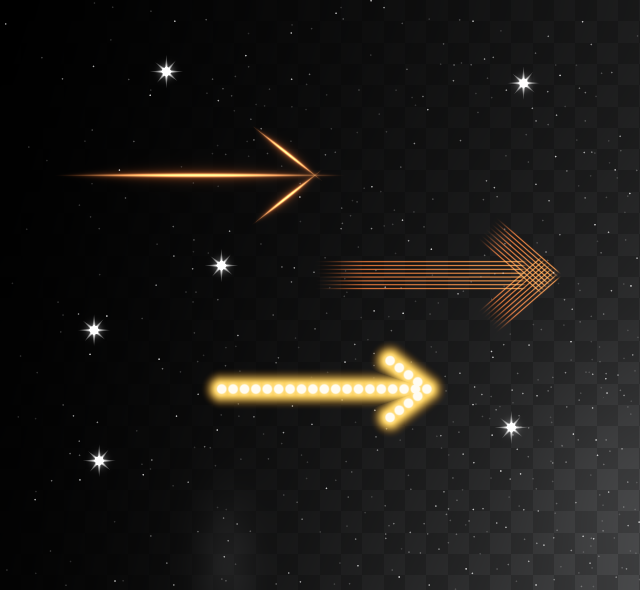
Give the GLSL for this background, as a WebGL 1 fragment shader.

```glsl
precision highp float;
// Three glowing arrows and white sparkles over a dark, dusty checkerboard.
uniform vec2 u_resolution;

#define CHECK_SIZE 0.0333
#define CHECK_CONTRAST 0.1
#define DUST_CELL 0.023
#define BAR_SPACING 0.006
#define BAR_WIDTH 0.0011
#define BEAD_RADIUS 0.0074
#define NEON_REACH 0.034
#define EMBER vec3(0.80, 0.36, 0.13)
#define HOT vec3(1.0, 0.86, 0.58)
#define GOLD vec3(1.0, 0.83, 0.38)
#define AMBER vec3(0.50, 0.31, 0.07)

float hash(vec2 p) {
  return fract(sin(dot(p, vec2(127.1, 311.7))) * 43758.5453);
}

vec3 screen(vec3 base, vec3 light) {
  return 1.0 - (1.0 - base) * (1.0 - clamp(light, 0.0, 1.0));
}

// Offset expressed along and across a unit direction.
vec2 alongAcross(vec2 d, vec2 dir) {
  return vec2(dot(d, dir), dir.x * d.y - dir.y * d.x);
}

// Dark gradient, checks and soft haze; y runs downward in "down".
vec3 backdrop(vec2 p, float top) {
  float down = 1.0 - p.y / top;
  float shade = pow(p.x, 1.4) * (0.105 + 0.13 * pow(down, 1.5)) + 0.012 * down;
  vec2 cell = floor(vec2(p.x, top - p.y) / CHECK_SIZE);
  shade *= 1.0 + CHECK_CONTRAST * (1.0 - 2.0 * mod(cell.x + cell.y, 2.0));
  vec2 plume = (p - vec2(0.355, 0.04)) / vec2(0.045, 0.10);
  vec2 haze = (p - vec2(0.97, 0.17)) / vec2(0.14, 0.17);
  shade += 0.06 * exp(-dot(plume, plume)) + 0.04 * exp(-dot(haze, haze));
  return shade * vec3(0.99, 1.0, 1.02);
}

// Fine specks, denser toward the lower right.
float dust(vec2 p, float top) {
  float sum = 0.0;
  for (int i = 0; i < 2; i++) {
    vec2 g = p / DUST_CELL + float(i) * vec2(17.4, 31.7);
    vec2 id = floor(g);
    vec2 spot = 0.15 + 0.7 * vec2(hash(id + 3.1), hash(id + 8.7));
    float r = length(fract(g) - spot) * DUST_CELL;
    float chance = 0.04 + 0.32 * p.x * (1.25 - p.y / top);
    float seed = hash(id + 21.3);
    float bright = 0.15 + 0.65 * pow(hash(id + 5.9), 3.0);
    sum += step(seed, chance) * bright * (1.0 - smoothstep(0.0004, 0.0021, r));
  }
  return sum;
}

// Eight tapered rays with a bright core.
float sparkle(vec2 d) {
  float r = length(d);
  float light = 0.45 * exp(-r * r / 0.00011) + 1.0 - smoothstep(0.003, 0.0085, r);
  for (int i = 0; i < 4; i++) {
    float k = float(i);
    float angle = k * 0.7854 + 0.08 * mod(k, 2.0);
    vec2 q = abs(alongAcross(d, vec2(cos(angle), sin(angle))));
    float taper = max(1.0 - q.x / mix(0.026, 0.023, mod(k, 2.0)), 0.0);
    light += taper * (1.0 - smoothstep(0.0, 0.0035 * taper + 0.0007, q.y));
  }
  return min(light, 1.0);
}

// Lens-shaped streak with a hot centre.
vec3 streak(vec2 d, vec2 dir, float halfLength, float width) {
  vec2 q = alongAcross(d, dir);
  float taper = max(1.0 - pow(q.x / halfLength, 2.0), 0.0);
  float y = abs(q.y) / (width * taper + 0.0005);
  return taper * (EMBER * exp(-2.6 * y) + taper * HOT * 0.9 * exp(-30.0 * y * y));
}

// Eight parallel lines that fade in at the tail.
vec3 bars(vec2 d, vec2 dir, float halfLength, float fade) {
  vec2 q = alongAcross(d, dir);
  float row = q.y / BAR_SPACING;
  float offset = (fract(row) - 0.5) * BAR_SPACING / BAR_WIDTH;
  float ends = smoothstep(-halfLength, fade - halfLength, q.x)
             * (1.0 - smoothstep(halfLength - 0.015, halfLength, q.x));
  float inside = 1.0 - step(4.0, abs(row));
  vec3 tint = mix(EMBER, GOLD, 0.3 * smoothstep(-halfLength, halfLength, q.x));
  return tint * exp(-offset * offset) * ends * inside;
}

// Distances to a segment (x) and to the beads spaced along it (y).
vec2 beadLine(vec2 p, vec2 a, vec2 b, float gaps) {
  vec2 ab = b - a;
  float h = clamp(dot(p - a, ab) / dot(ab, ab), 0.0, 1.0);
  float snapped = floor(h * gaps + 0.5) / gaps;
  return vec2(length(p - a - ab * h), length(p - a - ab * snapped));
}

void main() {
  vec2 p = gl_FragCoord.xy / u_resolution.x;
  float top = u_resolution.y / u_resolution.x;
  vec3 color = screen(backdrop(p, top), vec3(dust(p, top)));

  // Sparkles
  vec2 stars[6];
  stars[0] = vec2(0.260, 0.810); stars[1] = vec2(0.818, 0.792);
  stars[2] = vec2(0.346, 0.507); stars[3] = vec2(0.147, 0.406);
  stars[4] = vec2(0.155, 0.202); stars[5] = vec2(0.799, 0.254);
  for (int i = 0; i < 6; i++) color = screen(color, vec3(sparkle(p - stars[i])));

  // Shafts, then mirrored halves of each head
  vec2 neonTip = vec2(0.667, 0.314);
  color = screen(color, streak(p - vec2(0.3125, 0.648), vec2(1.0, 0.0), 0.228, 0.014));
  color = screen(color, bars(p - vec2(0.6575, 0.492), vec2(1.0, 0.0), 0.1675, 0.09));
  vec2 neon = beadLine(p, vec2(0.3464, 0.314), neonTip, 18.0);
  for (int i = 0; i < 2; i++) {
    float side = float(i) * 2.0 - 1.0;
    vec2 slope = vec2(1.0, -side);
    color = screen(color, streak(p - vec2(0.449, 0.648 + side * 0.034),
                                 slope * vec2(0.785, 0.620), 0.070, 0.011));
    color = screen(color, bars(p - vec2(0.812, 0.492 + side * 0.0297),
                               slope * vec2(0.754, 0.657), 0.068, 0.045));
    neon = min(neon, beadLine(p, neonTip + vec2(-0.0575, side * 0.0443), neonTip, 4.0));
  }

  // Neon halo and beads
  float halo = 1.0 - smoothstep(0.008, NEON_REACH, neon.x);
  color = mix(color, mix(AMBER, GOLD, halo), halo);
  color = mix(color, vec3(1.0, 0.94, 0.72), 0.6 * (1.0 - smoothstep(0.004, 0.014, neon.y)));
  float bead = 1.0 - smoothstep(BEAD_RADIUS - 0.0015, BEAD_RADIUS + 0.0015, neon.y);
  gl_FragColor = vec4(mix(color, vec3(1.0, 0.99, 0.95), bead), 1.0);
}
```
